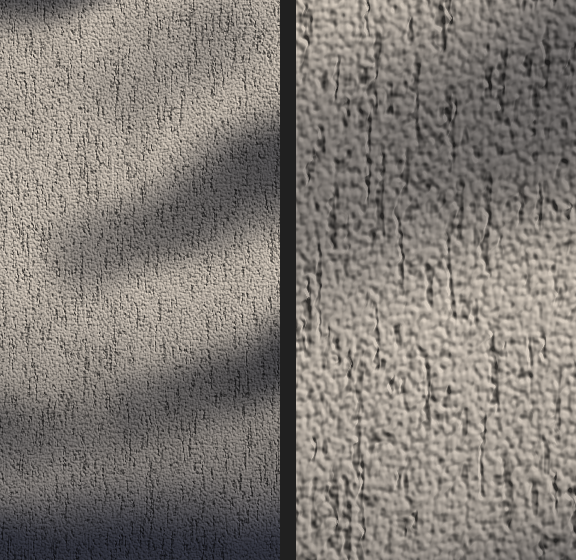
Left, the full canvas; right, a detail of the centre.
Write a Shadertoy shader that draws this texture.

```glsl
// Rough grey stucco with vertical scratched grooves under soft diagonal shadows.

const vec3  SUNLIT       = vec3(0.655, 0.622, 0.582);
const vec3  SHADED       = vec3(0.182, 0.184, 0.202);
const vec2  TO_LIGHT     = vec2(0.62, 0.78);
const float LIGHT_STEP   = 0.0042;  // reach of the slope estimate
const float GRAIN_FREQ   = 116.0;   // grains across the width
const float RELIEF       = 0.37;    // contrast of the slopes
const float PIT_DARKNESS = 0.50;    // darkening of the crevices
const float GROOVE_DEPTH = 0.70;
const float CHIP_DEPTH   = 0.55;
const float GROOVE_WIDTH = 0.0037;
const vec2  GROOVE_CELL  = vec2(0.036, 0.17);
const int   GROOVE_LAYERS = 4;

vec2 hash2(vec2 p) {
    vec3 q = fract(p.xyx * vec3(0.1031, 0.1030, 0.0973));
    q += dot(q, q.yzx + 33.33);
    return fract((q.xx + q.yz) * q.zy);
}

float cornerSlope(vec2 cell, vec2 offset) {
    float angle = 6.2832 * hash2(cell).x;
    return dot(vec2(cos(angle), sin(angle)), offset);
}

// Gradient noise, roughly -0.7 to 0.7
float noise(vec2 p) {
    vec2 i = floor(p), f = fract(p);
    vec2 u = f * f * f * (f * (f * 6.0 - 15.0) + 10.0);
    vec2 e = vec2(1.0, 0.0);
    return mix(mix(cornerSlope(i, f), cornerSlope(i + e, f - e), u.x),
               mix(cornerSlope(i + e.yx, f - e.yx), cornerSlope(i + 1.0, f - 1.0), u.x), u.y);
}

// Broken vertical scratches, one per staggered cell in each layer
float grooves(vec2 p) {
    float ragged = noise(p * 85.0 + 5.0);
    float cover = 0.0;
    p.x += 0.03 * noise(p * 2.6 + 8.0) + 0.008 * noise(p * vec2(9.0, 16.0)) + 0.006 * ragged;
    for (int k = 0; k < GROOVE_LAYERS; k++) {
        float layer = float(k);
        vec2 q = p / GROOVE_CELL + layer * vec2(0.37, 0.61);
        q.y += 7.0 * hash2(vec2(floor(q.x), layer * 19.0)).x;
        vec2 cell = floor(q) + layer * 57.0;
        vec2 place = hash2(cell), form = hash2(cell + 31.0);
        vec2 d = (fract(q) - 0.5) * GROOVE_CELL;
        d.x -= (place.x - 0.5) * 0.5 * GROOVE_CELL.x;
        float halfLength = mix(0.012, 0.074, form.x * form.x);
        float width = GROOVE_WIDTH * mix(0.55, 1.15, form.y) * (1.0 + 1.3 * ragged);
        float side = 1.0 - smoothstep(0.25 * width, 1.5 * width, abs(d.x));
        float ends = 1.0 - smoothstep(0.6 * halfLength, halfLength, abs(d.y));
        float present = smoothstep(0.28, 0.60, place.y + 0.40 * noise(p * vec2(6.0, 3.5)));
        cover = max(cover, side * ends * present);
    }
    return cover;
}

// Short pits where grains have been dragged out, gathered in patches
float chips(vec2 p) {
    float patches = noise(p * vec2(11.0, 5.0) + 70.0);
    float pit = noise(p * vec2(72.0, 40.0) + 25.0) + 0.25 * patches;
    return smoothstep(0.20, 0.48, pit);
}

// Pebbled grains with faint upright streaks
float grain(vec2 p) {
    vec2 q = p * GRAIN_FREQ * vec2(1.0, 0.88);
    float streaks = noise(p * vec2(48.0, 11.0) + 90.0);
    return noise(q) + 0.4 * noise(q * 1.6 + 40.0) + 0.30 * streaks;
}

float surface(vec2 p) {
    return grain(p) - max(GROOVE_DEPTH * grooves(p), CHIP_DEPTH * chips(p));
}

// Soft capsule of shadow; radius and strength run from end a to end b
float softShadow(vec2 p, vec2 a, vec2 b, vec2 radius, vec2 strength) {
    vec2 ab = b - a;
    float t = clamp(dot(p - a, ab) / dot(ab, ab), 0.0, 1.0);
    float d = length(p - a - ab * t);
    float r = mix(radius.x, radius.y, t);
    return mix(strength.x, strength.y, t) * (1.0 - smoothstep(0.1 * r, r, d));
}

// Share of sunlight reaching the wall
float sunlight(vec2 p) {
    p += 0.07 * vec2(noise(p * 3.0), noise(p * 3.0 + 17.0));
    float light = mix(0.56, 1.0, smoothstep(0.25, 1.05, p.y));
    light *= 1.0 - softShadow(p, vec2(1.10, 1.45), vec2(0.30, 1.08), vec2(0.27, 0.20), vec2(0.86, 0.38));
    light *= 1.0 - softShadow(p, vec2(1.10, 0.74), vec2(0.52, 0.54), vec2(0.22, 0.18), vec2(0.94, 0.42));
    light *= 1.0 - softShadow(p, vec2(0.40, 0.50), vec2(-0.10, 0.45), vec2(0.18, 0.22), vec2(0.22, 0.50));
    light *= 1.0 - softShadow(p, vec2(-0.10, 2.04), vec2(0.36, 2.07), vec2(0.19, 0.14), vec2(0.90, 0.70));
    light *= 1.0 - softShadow(p, vec2(0.45, 1.68), vec2(0.80, 1.88), vec2(0.24, 0.24), vec2(0.16, 0.24));
    float floorEdge = 0.29 + 0.08 * p.x;
    return light * mix(0.02, 1.0, smoothstep(0.04, floorEdge, p.y));
}

void mainImage(out vec4 fragColor, in vec2 fragCoord) {
    vec2 p = fragCoord / iResolution.x;

    // Relief from the slope toward the light, plus dark crevices
    float height = surface(p);
    float slope = height - surface(p + TO_LIGHT * LIGHT_STEP);
    float relief = 1.07 + RELIEF * slope + PIT_DARKNESS * min(height, 0.0);
    relief = clamp(relief, 0.32, 1.30);

    // Warm sun, cool shade that turns bluer downward, and faint stains
    vec3 shade = SHADED * mix(vec3(0.90, 0.93, 1.04), vec3(1.0), smoothstep(0.0, 0.5, p.y));
    vec3 color = mix(shade, SUNLIT, sunlight(p)) * relief;
    color *= 1.0 + 0.07 * noise(p * vec2(7.0, 4.0) + 60.0);
    fragColor = vec4(clamp(color, 0.0, 1.0), 1.0);
}
```
